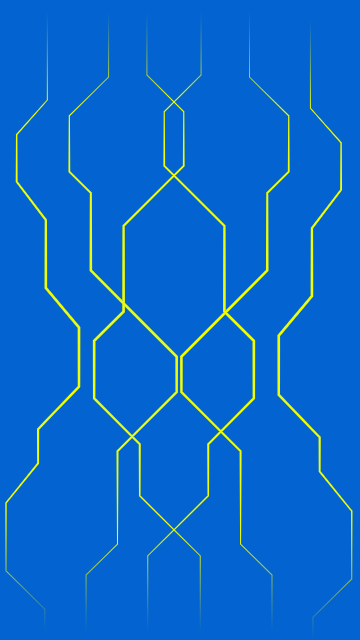
Give the GLSL for this background, as a WebGL 1 fragment shader.

```glsl
precision highp float;
// Yellow circuit-like traces, in mirrored pairs, swelling mid-height on flat blue.

uniform vec2 u_resolution;

// The trace being drawn: current pen position and nearest distance so far.
vec2 pen;
float nearest;

void start(float x) {
  pen = vec2(x, 0.0);
  nearest = 1e4;
}

void lineTo(vec2 p, vec2 end) {
  vec2 along = end - pen;
  vec2 rel = p - pen;
  float t = clamp(dot(rel, along) / dot(along, along), 0.0, 1.0);
  nearest = min(nearest, length(rel - along * t));
  pen = end;
}

// Run straight down to bendY, then slant to the given end.
void bend(vec2 p, float bendY, float endX, float endY) {
  lineTo(p, vec2(pen.x, bendY));
  lineTo(p, vec2(endX, endY));
}

// Coverage of the finished trace; it tapers away towards both ends.
float stroke(vec2 p, float pixel) {
  lineTo(p, vec2(pen.x, 768.0));
  float taper = sin(3.14159 * clamp((p.y - 12.0) / 748.0, 0.0, 1.0));
  float width = 3.2 * pow(max(taper, 0.0), 1.2);
  float drawn = max(width, pixel);
  return clamp(0.5 + (0.5 * drawn - nearest) / pixel, 0.0, 1.0) * width / drawn;
}

float innerTrace(vec2 p, float pixel) {
  start(176.3);
  bend(p, 90.0, 220.5, 134.0);
  bend(p, 199.0, 148.3, 271.0);
  bend(p, 374.0, 113.0, 409.0);
  bend(p, 478.0, 167.7, 533.0);
  bend(p, 595.0, 240.3, 667.0);
  return stroke(p, pixel);
}

float middleTrace(vec2 p, float pixel) {
  start(130.3);
  bend(p, 92.5, 83.2, 139.0);
  bend(p, 206.0, 109.0, 231.5);
  bend(p, 324.5, 212.0, 428.0);
  bend(p, 470.5, 141.0, 541.5);
  bend(p, 653.0, 103.3, 690.0);
  return stroke(p, pixel);
}

float outerTrace(vec2 p, float pixel) {
  start(56.8);
  bend(p, 120.0, 20.0, 161.5);
  bend(p, 218.0, 55.0, 264.0);
  bend(p, 345.5, 94.8, 393.0);
  bend(p, 464.0, 45.7, 515.0);
  bend(p, 556.0, 7.2, 603.5);
  bend(p, 685.0, 53.8, 731.0);
  return stroke(p, pixel);
}

void main() {
  // Canvas is 432 by 768 units, measured from the top left.
  float pixel = 768.0 / u_resolution.y;
  vec2 p = vec2(216.0, 384.0)
         + (gl_FragCoord.xy - 0.5 * u_resolution) * vec2(pixel, -pixel);

  // Each pair has its own mirror axis; the right outer trace sits lower.
  float ink = max(innerTrace(p, pixel), innerTrace(vec2(417.6 - p.x, p.y), pixel));
  ink = max(ink, middleTrace(p, pixel));
  ink = max(ink, middleTrace(vec2(429.7 - p.x, p.y), pixel));
  ink = max(ink, outerTrace(p, pixel));
  ink = max(ink, outerTrace(vec2(429.3 - p.x, p.y - 9.8), pixel));

  vec3 blue = vec3(0.01, 0.39, 0.82);
  vec3 yellow = vec3(0.93, 0.99, 0.03);
  gl_FragColor = vec4(mix(blue, yellow, ink), 1.0);
}
```
